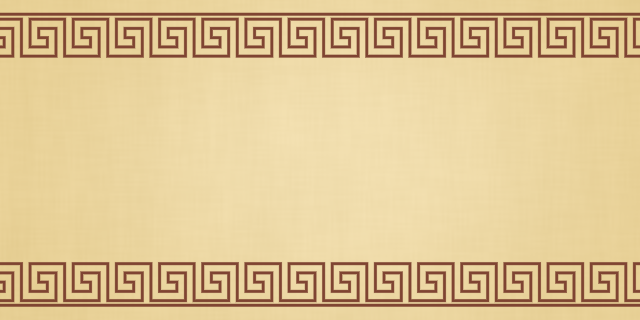
Write a Shadertoy shader that draws this background.

```glsl
// Aged parchment with a Greek key border and a ruled line along the top and bottom.

const vec3 PAPER_CENTER = vec3(0.943, 0.868, 0.680);
const vec3 PAPER_EDGE = vec3(0.905, 0.812, 0.580);
const vec3 INK = vec3(0.485, 0.250, 0.182);

const vec2 KEY_STEP = vec2(0.02698, 0.0289); // grid spacing, in canvas heights
const vec2 KEY_GRID = vec2(5.0, 4.0);        // grid steps in one key
const float KEY_START = 0.067;               // left side of the first whole key
const float HALF_STROKE = 0.0046;

float hash(vec2 p) {
    p = fract(p * vec2(0.1031, 0.1137));
    p += dot(p, p.yx + 33.33);
    return fract((p.x + p.y) * p.x * 7.31);
}

float valueNoise(vec2 p) {
    vec2 cell = floor(p);
    vec2 f = fract(p);
    f = f * f * (3.0 - 2.0 * f);
    float low = mix(hash(cell), hash(cell + vec2(1, 0)), f.x);
    float high = mix(hash(cell + vec2(0, 1)), hash(cell + vec2(1, 1)), f.x);
    return mix(low, high, f.y);
}

// Signed distance to a square-ended stroke along an axis-aligned segment
float strokeDistance(vec2 p, vec2 a, vec2 b, float halfWidth) {
    vec2 q = abs(p - 0.5 * (a + b)) - 0.5 * abs(b - a);
    return max(q.x, q.y) - halfWidth;
}

// Half of a key: a square spiral winding inward from the upper left corner
float spiralDistance(vec2 g) {
    vec2 start = vec2(0.0, KEY_GRID.y);
    vec2 dir = vec2(0.0, -1.0);
    float d = 1e3;
    for (int i = 0; i < 6; i++) {
        vec2 end = start + dir * clamp(5.0 - float(i), 1.0, 4.0);
        d = min(d, strokeDistance(g * KEY_STEP, start * KEY_STEP,
                                  end * KEY_STEP, HALF_STROKE));
        start = end;
        dir = vec2(-dir.y, dir.x);
    }
    return d;
}

// Repeating keys; the second spiral is the first one turned half around
float keyBandDistance(vec2 p, float baseY) {
    vec2 g = (p - vec2(KEY_START, baseY)) / KEY_STEP;
    g.x = mod(g.x, KEY_GRID.x);
    return min(spiralDistance(g), spiralDistance(KEY_GRID - g));
}

float ruleDistance(float y, float lineY) {
    return abs(y - lineY) - HALF_STROKE;
}

vec3 paperColor(vec2 p, vec2 uv) {
    // Soft shading toward the sides and corners
    vec2 c = (uv - vec2(0.53, 0.5)) * vec2(1.9, 1.25);
    vec3 color = mix(PAPER_CENTER, PAPER_EDGE, smoothstep(0.1, 1.15, length(c)));

    // Broad stains, upright streaks and fine woven fibres
    float stains = valueNoise(p * 5.0 + 3.0) + 0.5 * valueNoise(p * 13.0) - 0.75;
    float streaks = valueNoise(p * vec2(24.0, 3.0) + 9.0) - 0.5;
    float fibres = valueNoise(p * vec2(130.0, 16.0))
                 + valueNoise(p * vec2(16.0, 130.0) + 41.0) - 1.0;
    return color + vec3(0.8, 0.9, 1.2)
        * (0.012 * stains + 0.010 * streaks + 0.010 * fibres);
}

void mainImage(out vec4 fragColor, in vec2 fragCoord) {
    vec2 uv = fragCoord / iResolution.xy;
    vec2 p = fragCoord / iResolution.y;
    vec3 color = paperColor(p, uv);

    // Borders
    float d = min(keyBandDistance(p, 0.0605), keyBandDistance(p, 0.8245));
    d = min(d, min(ruleDistance(p.y, 0.0460), ruleDistance(p.y, 0.9555)));
    float softness = 0.8 / iResolution.y;
    float ink = 1.0 - smoothstep(-softness, softness, d);
    color = mix(color, INK, ink * 0.97);

    fragColor = vec4(color, 1.0);
}
```
